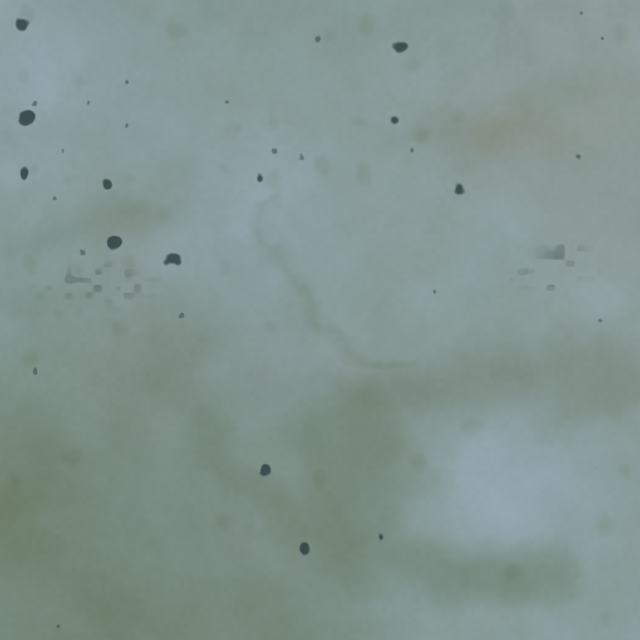
Reproduce this texture procedurally as a Shadertoy shader.

```glsl
// Weathered concrete: pale blue-grey plaster with green damp stains and small dark pits.
#define MOSS_COLOR vec3(0.425, 0.495, 0.420)
#define PALE_COLOR vec3(0.560, 0.640, 0.655)
#define WARM_SHIFT vec3(0.012, -0.020, -0.038)
#define PIT_COLOR vec3(0.19, 0.26, 0.26)
#define BASE_TONE 0.81
#define MOSS_DEPTH 0.62
#define STAIN_DEPTH 0.48
#define CLOUD_CONTRAST 0.48
#define MOTTLE_CONTRAST 0.28
#define GRAIN_CONTRAST 0.07
#define WARP 0.13

float hash(vec2 p) {
    vec3 q = fract(vec3(p.xyx) * 0.1031);
    q += dot(q, q.yzx + 33.33);
    return fract((q.x + q.y) * q.z);
}

float noise(vec2 p) {
    vec2 i = floor(p), f = fract(p);
    f = f * f * f * (f * (f * 6.0 - 15.0) + 10.0);
    return mix(mix(hash(i), hash(i + vec2(1, 0)), f.x),
               mix(hash(i + vec2(0, 1)), hash(i + vec2(1, 1)), f.x), f.y);
}

float fbm(vec2 p) {
    float sum = 0.0, amp = 0.5;
    for (int i = 0; i < 5; i++) {
        sum += amp * noise(p);
        p = mat2(1.6, 1.2, -1.2, 1.6) * p + 17.3;
        amp *= 0.5;
    }
    return sum / 0.97;
}

// Soft-edged stroke from a to b
float stroke(vec2 p, vec2 a, vec2 b, float radius, float blur) {
    vec2 ab = b - a;
    float h = clamp(dot(p - a, ab) / dot(ab, ab), 0.0, 1.0);
    return 1.0 - smoothstep(radius - blur, radius + blur, length(p - a - ab * h));
}

float glow(vec2 p, vec2 center, vec2 size) {
    vec2 d = (p - center) / size;
    return exp(-dot(d, d));
}

// One jittered, ragged spot per chosen cell; the upper left is pitted most
float spots(vec2 p, float cells, float chance, float radius, float blur) {
    vec2 id = floor(p * cells);
    vec2 home = (id + 0.5) / cells;
    float crowd = mix(0.25, 1.0, smoothstep(0.1, 0.55, home.y - 0.7 * home.x));
    float seed = cells * 7.0;
    vec2 jitter = vec2(hash(id + seed), hash(id + seed + 41.0)) - 0.5;
    vec2 d = p - home - jitter * 0.45 / cells;
    d.x *= 0.85 + 0.5 * hash(id + seed + 67.0);
    float size = radius * mix(0.45, 1.0, hash(id + seed + 83.0));
    float dist = length(d) + (noise(p * 0.9 / radius) - 0.5) * size * 0.9;
    float present = step(hash(id + seed + 11.0), chance * crowd);
    return present * (1.0 - smoothstep(size - blur, size + blur, dist));
}

void mainImage(out vec4 fragColor, in vec2 fragCoord) {
    vec2 p = fragCoord / iResolution.y;

    // Ragged coordinates for the stain outlines
    vec2 q = p + WARP * (vec2(fbm(p * 6.0 + 3.0), fbm(p * 6.0 + 29.0)) - 0.5);

    // Broad moss gradient from the lower left corner
    float moss = 1.0 - smoothstep(0.12, 0.72, length((q - vec2(0.12, 0.06)) * vec2(0.95, 1.0)));
    float tone = BASE_TONE - MOSS_DEPTH * moss;

    // Damp stains: a dark pool with arms, and a thin tide line
    float stain = stroke(q, vec2(0.54, 0.34), vec2(0.54, 0.18), 0.085, 0.05);
    stain = max(stain, 0.8 * stroke(q, vec2(0.33, 0.32), vec2(0.46, 0.16), 0.035, 0.035));
    stain = max(stain, 0.9 * stroke(q, vec2(0.58, 0.16), vec2(0.86, 0.10), 0.045, 0.035));
    stain = max(stain, 0.7 * stroke(q, vec2(0.64, 0.38), vec2(0.98, 0.43), 0.055, 0.05));
    stain = max(stain, 0.45 * stroke(q, vec2(0.56, 0.79), vec2(0.86, 0.83), 0.035, 0.05));
    stain = max(stain, 0.45 * stroke(q, vec2(0.02, 0.63), vec2(0.28, 0.72), 0.025, 0.045));
    float tide = 0.0;
    for (int i = 0; i < 5; i++) {
        vec2 angle = 3.0 + 0.36 * vec2(i, i + 1);
        vec2 a = vec2(0.62, 0.65) + 0.2 * vec2(cos(angle.x), sin(angle.x));
        vec2 b = vec2(0.62, 0.65) + 0.2 * vec2(cos(angle.y), sin(angle.y));
        tide = max(tide, stroke(q, a, b, 0.009, 0.014));
    }
    stain = max(stain, 0.55 * tide);
    tone -= STAIN_DEPTH * stain * mix(0.75, 1.15, noise(p * 14.0)) * (1.0 - 0.6 * moss);

    // Pale washed patches
    float wash = glow(q, vec2(0.82, 0.25), vec2(0.14, 0.10))
               + glow(q, vec2(0.45, 0.44), vec2(0.09, 0.08))
               + glow(q, vec2(0.34, 0.64), vec2(0.12, 0.12))
               + glow(q, vec2(0.06, 0.90), vec2(0.20, 0.14));
    tone += 0.16 * wash;

    // Clouds, mottling and fine grain
    tone += CLOUD_CONTRAST * (fbm(p * 4.0 + 7.0) - 0.5);
    tone += MOTTLE_CONTRAST * (fbm(p * 15.0 + 51.0) - 0.5);
    tone += GRAIN_CONTRAST * (noise(p * 130.0) - 0.5);
    tone -= 0.17 * spots(p, 13.0, 0.45, 0.016, 0.008);

    // Tint, with warmer grey towards the upper right
    vec3 color = mix(MOSS_COLOR, PALE_COLOR, clamp(tone, -0.1, 1.1));
    float warm = 0.55 * smoothstep(0.4, 1.0, p.x) * smoothstep(0.25, 0.8, p.y);
    warm += 0.9 * glow(q, vec2(0.80, 0.82), vec2(0.11, 0.05));
    color += WARM_SHIFT * (warm + 0.7 * (fbm(p * 5.0 + 90.0) - 0.5));
    color += vec3(0.008, 0.002, 0.016) * wash * (1.0 - stain);

    // Scuffed flecks, pits and specks
    float scuffed = glow(q, vec2(0.17, 0.57), vec2(0.07, 0.03))
                  + glow(q, vec2(0.87, 0.58), vec2(0.06, 0.02));
    float flecks = scuffed * smoothstep(0.62, 0.85, noise(p * vec2(65.0, 80.0)));
    float pits = spots(p, 9.0, 0.30, 0.011, 0.0028);
    float specks = spots(p, 27.0, 0.07, 0.0045, 0.002);
    color = mix(color, PIT_COLOR, max(0.38 * flecks, max(0.85 * pits, 0.5 * specks)));

    fragColor = vec4(color, 1.0);
}
```
